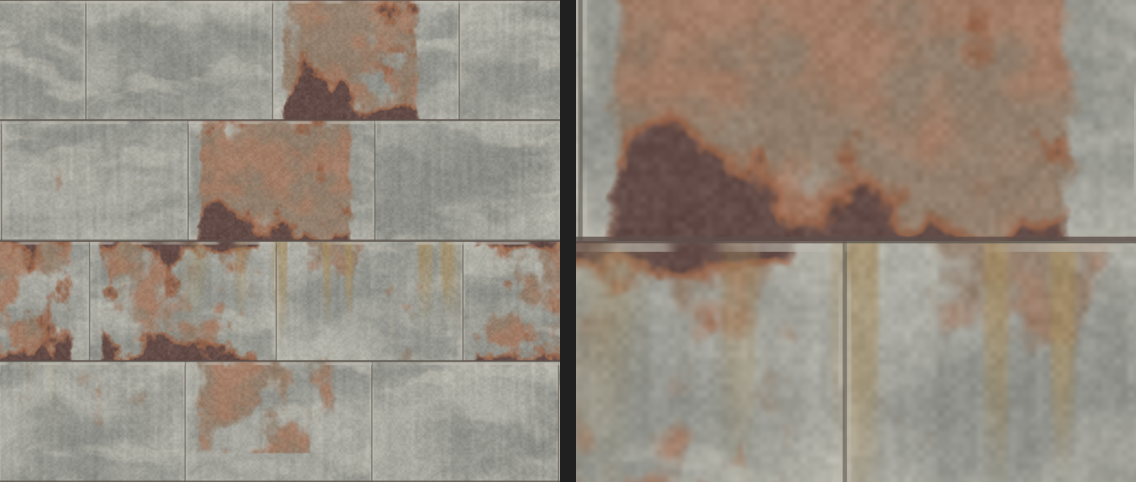
Left: the whole. Right: its middle third, enlarged.
Write a WebGL 2 fragment shader that draws this texture.

```glsl
#version 300 es
precision highp float;
// Weathered zinc cladding: staggered metal panels with rust patches, charred stains and streaks.
uniform vec2 u_resolution;
out vec4 outColor;

// Layout
const float COLUMNS = 3.0;
const float ROWS = 4.0;
const float PANEL_ASPECT = 1.55;
const vec4 ROW_SHIFT = vec4(0.46, 0.008, 0.48, -0.008);  // rows run from the top down
const float SEAM_WIDTH = 0.006;                          // in panel heights
const float LAP_WIDTH = 0.012;

// Metal
const vec3 ZINC_SHADE = vec3(0.555, 0.562, 0.535);
const vec3 ZINC_LIGHT = vec3(0.680, 0.678, 0.645);
const vec3 CHALK = vec3(0.745, 0.735, 0.695);
const vec3 SEAM_DARK = vec3(0.36, 0.34, 0.31);
const float GRAIN = 0.055;
const float BRUSHING = 0.045;

// Stains
const vec3 RUST_BROWN = vec3(0.560, 0.465, 0.385);
const vec3 RUST_ORANGE = vec3(0.640, 0.460, 0.360);
const vec3 RUST_HALO = vec3(0.585, 0.375, 0.270);
const vec3 CHAR = vec3(0.370, 0.285, 0.275);
const vec3 OCHRE = vec3(0.640, 0.550, 0.385);
const vec4 PATCH_RIGHT = vec4(0.77, 0.87, 0.90, 0.79);
const vec4 PATCH_FLOOR = vec4(-0.1, -0.1, -0.1, 0.24);
const vec4 EDGE_PULL = vec4(0.0, 0.0, 1.0, 0.0);
const vec2 STAIN_CENTER = vec2(0.20, 0.13);

// Per panel: rust cover, charring, ochre streaks
const vec3 WEAR[12] = vec3[12](
  vec3(0.00, 0.0, 0.00), vec3(0.82, 1.0, 0.0), vec3(0.00, 0.0, 0.0),
  vec3(0.15, 0.0, 0.00), vec3(1.00, 0.95, 0.0), vec3(0.00, 0.0, 0.0),
  vec3(0.36, 1.0, 0.45), vec3(0.16, 0.0, 0.9), vec3(0.46, 0.95, 0.1),
  vec3(0.08, 0.0, 0.15), vec3(0.74, 0.3, 0.0), vec3(0.00, 0.0, 0.0));

float hash(vec2 p) {
  return fract(sin(dot(p, vec2(127.1, 311.7))) * 43758.5453);
}

float noise(vec2 p) {
  vec2 i = floor(p), f = fract(p);
  f = f * f * (3.0 - 2.0 * f);
  return mix(mix(hash(i), hash(i + vec2(1, 0)), f.x),
             mix(hash(i + vec2(0, 1)), hash(i + vec2(1, 1)), f.x), f.y);
}

float fbm(vec2 p) {
  float sum = 0.0, amp = 0.533;
  for (int i = 0; i < 4; i++) {
    sum += amp * noise(p);
    p = p * 2.03 + 11.7;
    amp *= 0.5;
  }
  return sum;
}

float band(float d, float width, float aa) {
  return 1.0 - smoothstep(width - aa, width + aa, d);
}

// Zinc sheet: drifting clouds, brushing, grain and a chalky rim
vec3 zinc(vec2 s, vec2 seed, float rim) {
  vec2 drift = s + 0.35 * vec2(0.0, fbm(s * 2.0 + seed));
  float cloud = fbm(drift * vec2(1.3, 3.6) + seed);
  vec3 col = mix(ZINC_SHADE, ZINC_LIGHT, smoothstep(0.25, 0.75, cloud));
  float wisp = smoothstep(0.56, 0.76, fbm(drift * vec2(1.6, 5.0) + seed + 40.0));
  col = mix(col, CHALK, 0.55 * wisp);
  float chalk = exp(-rim * 18.0) * smoothstep(0.25, 0.7, fbm(s * 9.0 + seed));
  col = mix(col, CHALK, 0.65 * chalk);
  col += BRUSHING * (noise(s * vec2(36.0, 2.5) + seed) - 0.5);
  col += 0.02 * (hash(seed) - 0.5);
  return col;
}

// Rust cover, then halo and charred core, then runs from the top lap
vec3 stain(vec3 col, vec2 q, vec2 s, vec2 seed, vec3 wear, int row) {
  vec2 ragged = q + 0.05 * (vec2(fbm(s * 12.0 + seed), fbm(s * 12.0 - seed)) - 0.5);
  float area = smoothstep(0.05, 0.075, ragged.x)
             * (1.0 - smoothstep(PATCH_RIGHT[row] - 0.015, PATCH_RIGHT[row] + 0.015, ragged.x))
             * smoothstep(PATCH_FLOOR[row] - 0.01, PATCH_FLOOR[row] + 0.01, q.y);
  float edge = exp(-q.y * 9.0) + EDGE_PULL[row] * exp((q.y - 1.0) * 13.0);
  float soil = fbm(s * vec2(4.0, 3.0) + seed + 7.0) + 0.09 * (q.y - 0.5) + 0.12 * EDGE_PULL[row] * edge;
  float limit = 0.74 - 0.42 * wear.x;
  float cover = smoothstep(limit - 0.07, limit + 0.1, soil) * area * step(0.01, wear.x);
  vec3 rust = mix(RUST_BROWN, RUST_ORANGE, smoothstep(0.35, 0.65, fbm(s * 5.0 + seed + 23.0)));
  col = mix(col, rust, 0.82 * cover);

  vec2 offset = (q - STAIN_CENTER) * vec2(6.0, 4.5);
  float pool = min(edge + (1.0 - EDGE_PULL[row]) * exp(-dot(offset, offset)), 1.2);
  float burn = (0.75 * fbm(s * vec2(6.0, 4.5) + seed + 61.0) + 0.4 * pool) * wear.y;
  col = mix(col, RUST_HALO, 0.8 * smoothstep(0.46, 0.57, burn) * area);
  col = mix(col, CHAR, 0.92 * smoothstep(0.55, 0.64, burn) * area);

  float run = smoothstep(0.55, 0.85, noise(vec2(s.x * 11.0, s.y * 0.8) + seed));
  float fade = smoothstep(0.15, 0.95, q.y + 0.3 * (noise(s * vec2(14.0, 3.0) + seed) - 0.5));
  return mix(col, OCHRE, 0.8 * wear.z * run * fade);
}

void main() {
  vec2 uv = gl_FragCoord.xy / u_resolution;
  float aa = 0.75 * ROWS / u_resolution.y;

  // Panel cell and local position, y up
  float down = (1.0 - uv.y) * ROWS;
  int row = int(clamp(floor(down), 0.0, ROWS - 1.0));
  float across = uv.x * COLUMNS - ROW_SHIFT[row];
  int column = int(mod(floor(across), COLUMNS));
  vec2 q = vec2(fract(across), 1.0 - fract(down));
  vec2 s = q * vec2(PANEL_ASPECT, 1.0);
  vec2 seed = vec2(float(column) * 17.3 + 3.1, float(row) * 29.7 + 5.9);
  vec3 wear = WEAR[row * int(COLUMNS) + column];

  float side = min(q.x, 1.0 - q.x) * PANEL_ASPECT;
  float rim = min(side, min(q.y, 1.0 - q.y));
  vec3 col = stain(zinc(s, seed, rim), q, s, seed, wear, row);
  col += GRAIN * (noise(s * 55.0 + seed) - 0.5) + 0.6 * GRAIN * (noise(s * 26.0 - seed) - 0.5);

  // Upright seams: pale lip beside a thin dark gap
  float worn = smoothstep(0.2, 0.6, noise(s * 7.0 + seed));
  col = mix(col, CHALK, 0.5 * worn * band(side, 3.0 * SEAM_WIDTH, aa));
  col = mix(col, SEAM_DARK, 0.6 * band(side, SEAM_WIDTH, aa));

  // Level laps: lit upper lip, dark shadow, rusty where stained
  float lip = 1.0 - q.y;
  vec3 shadow = mix(SEAM_DARK, CHAR, 0.6 * wear.y);
  col = mix(col, CHALK, 0.6 * worn * band(lip, 2.5 * LAP_WIDTH, aa));
  col = mix(col, shadow, 0.8 * band(min(q.y, lip * 1.8), LAP_WIDTH, aa));
  outColor = vec4(clamp(col, 0.0, 1.0), 1.0);
}
```
